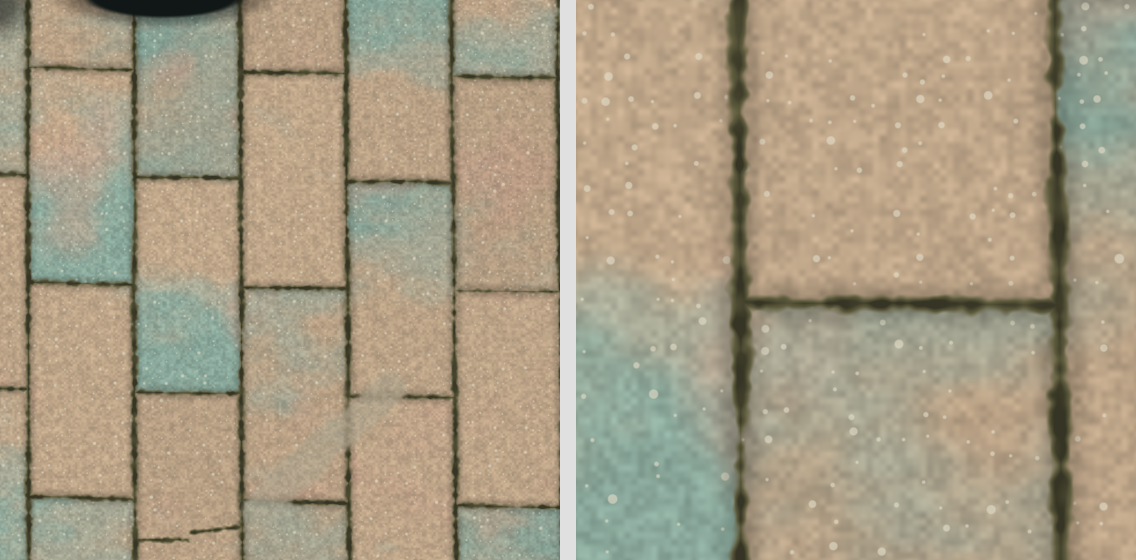
Left, the full canvas; right, a detail of the centre.
Write a Shadertoy shader that draws this texture.

```glsl
// Weathered tan and grey-green paving bricks in upright running bond with mossy joints.

const vec2  BRICK        = vec2(0.1891, 0.3830); // pitch across and up
const vec2  FIRST_JOINT  = vec2(0.0500, 0.4960);
const float COURSE_SLOPE = 0.0037;  // drop of the courses per column
const float FAN          = 0.0100;  // slight spread of the columns downward
const vec2  JOINT_HALF   = vec2(0.0055, 0.0043);
const float JOINT_RAGGED = 0.0050;
const float GRAIN        = 0.13;
const float FLECK_CELLS  = 75.0;

const vec3 TAN        = vec3(0.735, 0.640, 0.530);
const vec3 GREY_GREEN = vec3(0.650, 0.655, 0.580);
const vec3 TEAL       = vec3(0.530, 0.645, 0.595);
const vec3 PINK       = vec3(0.760, 0.610, 0.530);
const vec3 FLECK      = vec3(0.880, 0.860, 0.780);
const vec3 MOSS       = vec3(0.390, 0.380, 0.255);
const vec3 JOINT_DARK = vec3(0.210, 0.205, 0.140);
const vec3 SCUFF      = vec3(0.665, 0.645, 0.560);
const vec3 SHADE      = vec3(0.065, 0.090, 0.085);

const vec2 SCUFF_START = vec2(0.465, 0.095);
const vec2 SCUFF_END   = vec2(0.695, 0.305);
const vec2 SHADE_POS   = vec2(0.292, 1.010);
const vec2 SHADE_SIZE  = vec2(0.145, 0.042);

float hash(vec2 p) {
    return fract(sin(dot(p, vec2(127.1, 311.7))) * 43758.5453);
}

float noise(vec2 p) {
    vec2 i = floor(p), f = fract(p);
    f = f * f * (3.0 - 2.0 * f);
    return mix(mix(hash(i), hash(i + vec2(1, 0)), f.x),
               mix(hash(i + vec2(0, 1)), hash(i + vec2(1, 1)), f.x), f.y);
}

float fbm(vec2 p) {
    float sum = 0.0, amp = 0.5;
    for (int i = 0; i < 4; i++) {
        sum += amp * noise(p);
        p = p * 2.03 + 17.0;
        amp *= 0.5;
    }
    return sum;
}

float segment(vec2 p, vec2 a, vec2 b) {
    vec2 d = b - a;
    return length(p - a - d * clamp(dot(p - a, d) / dot(d, d), 0.0, 1.0));
}

// Each brick fades between two tints, broken up by cloudy patches
vec3 brickColor(vec2 id, vec2 local, vec2 uv) {
    float cloud = fbm(uv * vec2(9.0, 15.0) + id * 5.3) - 0.47;
    float tint = mix(hash(id + 3.1), hash(id + 8.7), smoothstep(0.15, 0.85, local.y));
    tint += 0.65 * cloud;
    vec3 col = mix(TAN, GREY_GREEN, smoothstep(0.38, 0.65, tint));
    col = mix(col, TEAL, smoothstep(0.65, 0.92, tint));
    float blush = smoothstep(0.50, 0.75, fbm(uv * 7.0 + id * 2.7 + 40.0));
    col = mix(col, PINK, 0.5 * blush);
    return col * (0.97 + 0.06 * hash(id + 21.0));
}

// Sparse pale stones of varied size
float flecks(vec2 uv, float px) {
    vec2 q = uv * FLECK_CELLS, cell = floor(q);
    vec2 centre = 0.25 + 0.5 * vec2(hash(cell + 5.0), hash(cell + 9.0));
    float radius = mix(0.07, 0.22, pow(hash(cell + 13.0), 3.0));
    float soft = px * FLECK_CELLS;
    float d = length(fract(q) - centre) - radius;
    return (1.0 - smoothstep(-soft, soft, d)) * step(0.66, hash(cell));
}

void mainImage(out vec4 fragColor, in vec2 fragCoord) {
    vec2 uv = fragCoord / iResolution.xy;
    float px = 1.0 / min(iResolution.x, iResolution.y);

    // Brick layout with a gentle wander
    float x = uv.x - FAN * uv.x * (1.0 - uv.y) + 0.003 * (noise(uv * 8.0) - 0.5);
    float across = (x - FIRST_JOINT.x) / BRICK.x;
    float column = floor(across);
    float y = uv.y - FIRST_JOINT.y + COURSE_SLOPE * across + 0.004 * (noise(uv * 11.0 + 30.0) - 0.5);
    float up = y / BRICK.y + 0.5 * mod(column, 2.0);
    vec2 id = vec2(column, floor(up));
    vec2 local = vec2(across - column, fract(up));
    vec2 edge = min(local, 1.0 - local) * BRICK;

    // Brick face: fine grain, flecks and dirty borders
    vec3 col = brickColor(id, local, uv);
    float grain = 0.6 * noise(uv * 250.0) + 0.4 * noise(uv * 120.0 + 60.0) - 0.5;
    col *= 1.0 + GRAIN * 2.0 * grain;
    col = mix(col, FLECK, 0.65 * flecks(uv, px));
    col *= 1.0 - 0.16 * (1.0 - smoothstep(0.004, 0.018, min(edge.x, edge.y)));

    // Pale diagonal scuff that also covers the joints
    float scuffDist = segment(uv, SCUFF_START, SCUFF_END) + 0.02 * (fbm(uv * 18.0) - 0.5);
    float scuff = 1.0 - smoothstep(0.018, 0.036, scuffDist);
    col = mix(col, SCUFF * (1.0 + 0.12 * grain), 0.5 * scuff);

    // Ragged joints, thinned where worn, plus a stepped crack
    float ragged = JOINT_RAGGED * (noise(uv * 95.0 + 7.0) + 0.5 * noise(uv * 190.0) - 0.75);
    float wear = 0.0025 * smoothstep(0.55, 0.85, noise(uv * 13.0 + 50.0));
    float d = min(edge.x - JOINT_HALF.x, edge.y - JOINT_HALF.y) + ragged + wear;
    float crack = min(segment(uv, vec2(0.245, 0.036), vec2(0.335, 0.036)),
                      segment(uv, vec2(0.342, 0.049), vec2(0.434, 0.059)));
    d = min(d, crack - 0.0035 + ragged);
    float soft = 0.0012 + px;
    float joint = (1.0 - smoothstep(-soft, soft, d)) * (1.0 - 0.9 * scuff);
    float depth = smoothstep(0.0, 0.005, -d) * (0.5 + 0.8 * noise(uv * 70.0 + 80.0));
    col = mix(col, mix(MOSS, JOINT_DARK, clamp(depth, 0.0, 1.0)), joint);

    // Dark rounded shade at the upper edge, with a soft surround
    float rim = length((uv - SHADE_POS) / SHADE_SIZE) - 1.0;
    float corner = length((uv - vec2(0.0, 1.0)) / vec2(0.07, 0.09));
    col *= 1.0 - 0.35 * (1.0 - smoothstep(0.0, 0.55, rim));
    col *= 1.0 - 0.50 * (1.0 - smoothstep(0.2, 1.0, corner));
    col = mix(col, SHADE, 1.0 - smoothstep(-0.12, 0.06, rim));

    fragColor = vec4(clamp(col, 0.0, 1.0), 1.0);
}
```
